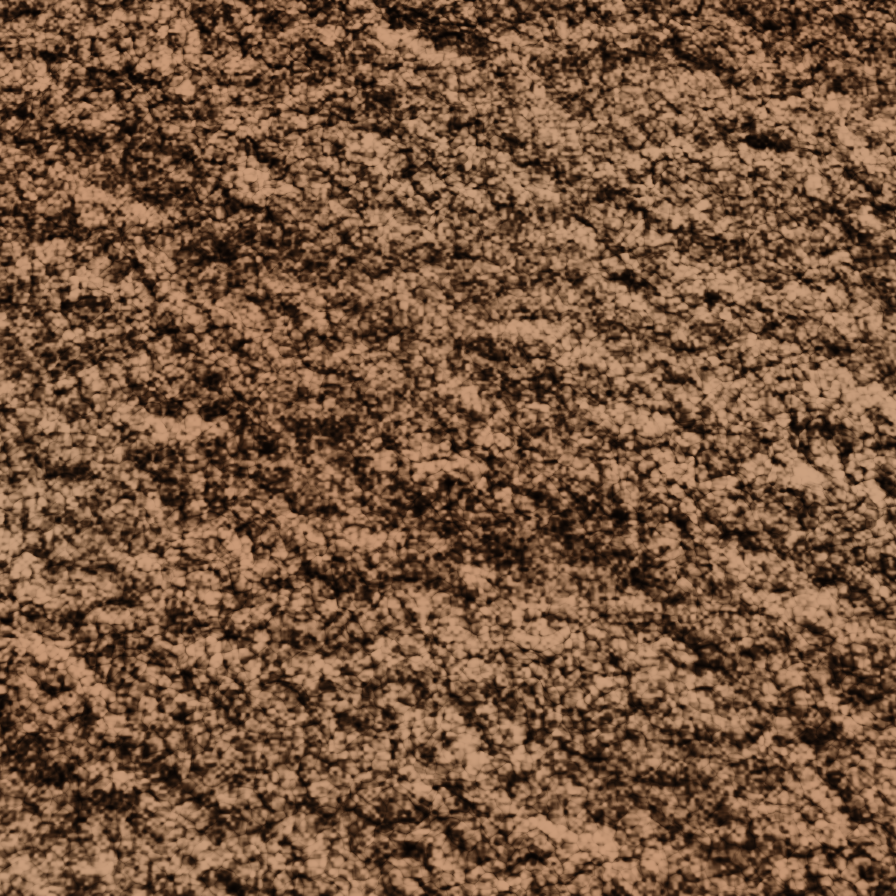
Reproduce this texture procedurally as a Shadertoy shader.

```glsl
vec2 hash2(vec2 p) {
    vec3 q = fract(p.xyx * vec3(.1031, .1030, .0973));
    q += dot(q, q.yzx + 33.33);
    return fract((q.xx + q.yz) * q.zy);
}

float noise(vec2 p) {
    vec2 cell = floor(p), f = fract(p);
    f = f * f * (3. - 2. * f);
    float low = mix(hash2(cell).x, hash2(cell + vec2(1, 0)).x, f.x);
    float high = mix(hash2(cell + vec2(0, 1)).x, hash2(cell + vec2(1, 1)).x, f.x);
    return mix(low, high, f.y);
}

// Rounded lumps of earth parted by sharp creases
float clods(vec2 p) {
    vec2 cell = floor(p), f = fract(p);
    float nearest = 2.;
    for (int y = -1; y <= 1; y++)
    for (int x = -1; x <= 1; x++) {
        vec2 offset = vec2(x, y);
        vec2 away = offset + hash2(cell + offset) - f;
        nearest = min(nearest, dot(away, away));
    }
    return 1. - nearest;
}

float soilHeight(vec2 p) {
    float lumps = clods(p * 20.) * .65
                + clods(p * 42. + 17.) * .75
                + clods(p * 88. + 41.) * .62;
    float roughness = .7 + .6 * noise(p * 7. + 9.);

    // Swells run down to the right
    vec2 slanted = vec2(dot(p, vec2(.87, -.5)) * 10., dot(p, vec2(.5, .87)) * 17.);
    return lumps * roughness + noise(slanted + 50.) * .75 + noise(p * 29. + 60.) * .5;
}

vec3 soilColor(float tone) {
    vec3 color = mix(vec3(.02, .008, .004), vec3(.25, .15, .085), clamp(tone * 3., 0., 1.));
    color = mix(color, vec3(.52, .375, .26), clamp(tone * 3. - 1., 0., 1.));
    return mix(color, vec3(.80, .62, .485), clamp(tone * 3. - 2., 0., 1.));
}

void mainImage(out vec4 fragColor, in vec2 fragCoord) {
    vec2 uv = fragCoord / iResolution.y;

    // Ground recedes slightly towards the top
    vec2 ground = vec2((uv.x - .5) * (1. + .25 * uv.y) + 3., uv.y * (1.1 + .18 * uv.y) + 2.);

    // Ragged outlines for the lumps
    vec2 p = ground;
    p += .010 * (vec2(noise(ground * 31.), noise(ground * 31. + 70.)) - .5);
    p += .005 * (vec2(noise(ground * 85. + 20.), noise(ground * 85. + 90.)) - .5);

    // Compare the height with the ground towards the light
    vec2 lightDir = normalize(vec2(.38, .92));
    float relief = soilHeight(p), reach = 0.;
    for (int i = 1; i <= 4; i++) {
        reach += .0028 * float(i);
        relief -= soilHeight(p + lightDir * reach) * .25;
    }

    // Fine grit and broad patches
    float grit = noise(ground * 200. + 13.) - .5;
    float patches = noise(ground * 4. + 30.) - .5;
    float light = relief + grit * .55 + patches * .12;

    float exposure = 1. / (1. + exp(-6.6 * light));
    vec3 color = soilColor(pow(exposure, .72));
    color *= 1. + vec3(0., .05, .08) * patches;
    fragColor = vec4(color, 1.);
}
```
